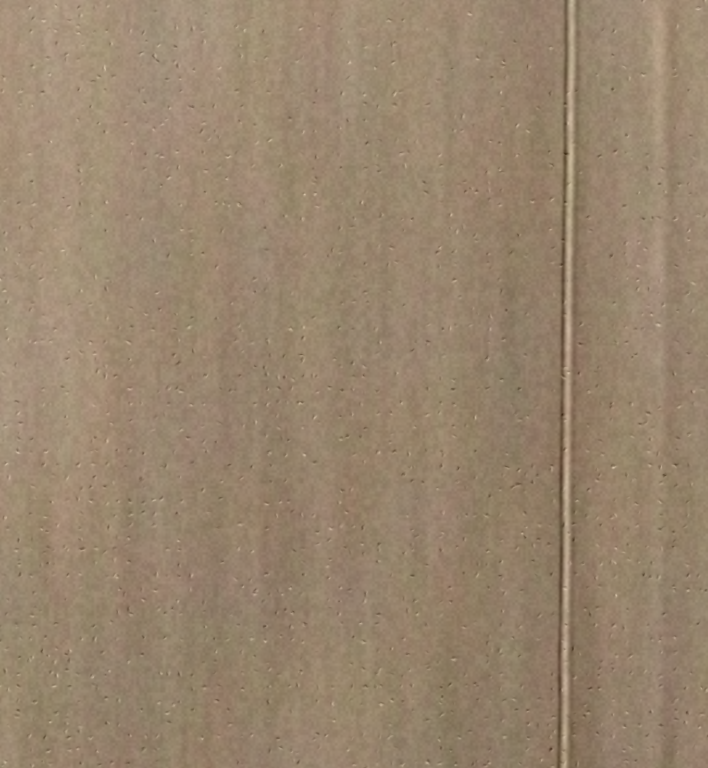
Give the GLSL for this texture, as a Shadertoy shader.

```glsl
float hash(vec2 p) {
    vec3 q = fract(p.xyx * vec3(0.1031, 0.1030, 0.0973));
    q += dot(q, q.yzx + 33.33);
    return fract((q.x + q.y) * q.z);
}

// Smooth value noise in the range -1 to 1
float noise(vec2 p) {
    vec2 cell = floor(p), f = fract(p);
    f = f * f * (3.0 - 2.0 * f);
    float low = mix(hash(cell), hash(cell + vec2(1, 0)), f.x);
    float high = mix(hash(cell + vec2(0, 1)), hash(cell + vec2(1, 1)), f.x);
    return 2.0 * mix(low, high, f.y) - 1.0;
}

// Soft vertical brushing at several widths
float streaks(vec2 p) {
    float sum = 0.0, weight = 0.019;
    vec2 frequency = vec2(12.0, 1.1);
    for (int i = 0; i < 4; i++) {
        sum += weight * noise(p * frequency + 17.0 * float(i + 1));
        frequency *= vec2(2.0, 1.8);
        weight *= 0.88;
    }
    return sum;
}

// Small irregular pits: a dark fleck with a lit lower edge
float pits(vec2 p, float cells, float seed) {
    vec2 grid = p * cells + seed;
    vec2 id = floor(grid);
    float density = 0.36 + 0.20 * noise(id / cells * 9.0) - 0.16 * (id.y - seed) / cells;
    if (hash(id + 5.3) > density) return 0.0;
    vec2 center = 0.3 + 0.4 * vec2(hash(id + 11.7), hash(id + 23.1));
    vec2 d = (fract(grid) - center) / cells;
    d += 0.0008 * vec2(noise(p * 330.0), noise(p * 330.0 + 19.0));
    float angle = 0.6 + 2.4 * (hash(id + 37.9) - 0.5);
    float c = cos(angle), s = sin(angle);
    d = mat2(c, -s, s, c) * d;
    vec2 size = vec2(mix(0.0017, 0.0034, hash(id + 41.3)), 0.0016);
    vec2 lit = (d + vec2(0.0, 0.0013)) / size;
    vec2 dark = (d - vec2(0.0, 0.0013)) / size;
    float strength = mix(0.25, 1.0, hash(id + 59.1));
    float tilt = hash(id + 67.7);
    return strength * (mix(0.05, 0.21, tilt) * exp(-dot(lit, lit))
                     - mix(0.20, 0.08, tilt) * exp(-dot(dark, dark)));
}

void mainImage(out vec4 fragColor, in vec2 fragCoord) {
    vec2 p = fragCoord / iResolution.y;

    // Broad lighting, brighter at the upper left
    vec3 color = vec3(0.598, 0.521, 0.431);
    float light = 0.066 * (p.y - 0.5) - 0.060 * (p.x - 0.42);
    light += 0.032 * exp(-pow((p.x - 0.09) / 0.07, 2.0)) * smoothstep(0.0, 0.7, p.y);
    light += 0.030 * smoothstep(0.75, 0.79, p.x);
    light += streaks(p) + 0.016 * noise(p * vec2(5.0, 4.0) + 80.0);

    // Fine grain and scattered pits
    light += 0.021 * noise(p * vec2(150.0, 110.0)) + 0.023 * noise(p * 290.0 + 31.0);
    light += pits(p, 62.0, 3.0) + pits(p + 0.007, 49.0, 91.0);

    // Wide faint ridge on the right
    float ridge = p.x - 0.856 - 0.003 * noise(vec2(2.0, p.y * 5.0));
    float ridgeWear = 1.0 + 0.35 * noise(vec2(p.x * 40.0, p.y * 28.0));
    light += ridgeWear * mix(0.030, 0.075, p.y) * exp(-pow(ridge / 0.010, 2.0));
    light -= 0.022 * exp(-pow((ridge - 0.017) / 0.009, 2.0));

    // Sharp raised seam with a shadow along its left side
    float seam = p.x - mix(0.7335, 0.7435, p.y) - 0.0008 * noise(vec2(7.0, p.y * 14.0));
    float wear = 1.0 + 0.2 * noise(vec2(13.0, p.y * 45.0));
    light += 0.19 * wear * exp(-pow((seam - 0.0015) / 0.0040, 2.0));
    light -= 0.17 * wear * exp(-pow((seam + 0.0060) / 0.0027, 2.0));
    light -= 0.050 * exp(-pow((seam - 0.0095) / 0.0035, 2.0));

    // Blotchy drift between pink and olive
    float tint = 0.8 * noise(p * vec2(24.0, 12.0) + 7.0) + 0.7 * noise(p * vec2(70.0, 45.0));
    float warmth = noise(p * vec2(15.0, 9.0) + 53.0) + 0.5 * noise(p * 80.0 + 12.0);
    color += light * vec3(1.0, 1.0, 0.97);
    color += tint * vec3(0.011, -0.008, 0.006) + warmth * vec3(0.004, 0.001, -0.011);

    fragColor = vec4(clamp(color, 0.0, 1.0), 1.0);
}
```
